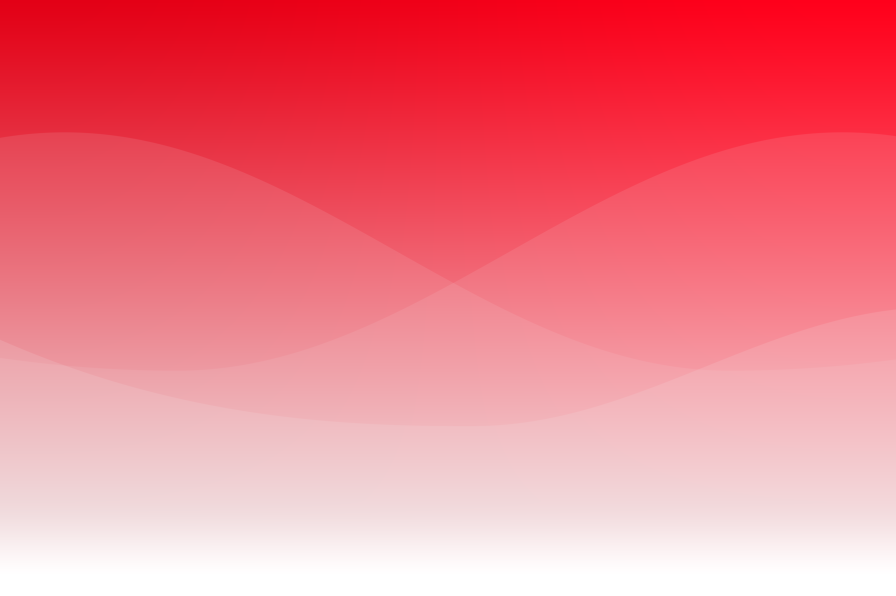
Give the GLSL for this background, as a WebGL 2 fragment shader.

```glsl
#version 300 es
precision highp float;

uniform vec2 u_resolution;
out vec4 fragColor;

const float PI = 3.14159265;

// Depth of the crossing wave: high crest on the left, shallow trough on the right
float crossingWave(float x) {
    float slope = 0.422 + 0.2 * sin((x - 0.443) * PI / 0.742);
    float trough = 0.622 - 0.55 * (x - 0.814) * (x - 0.814);
    return x < 0.814 ? slope : trough;
}

// Depth of the low wave: a long bowl that rises to a crest on the right
float lowWave(float x) {
    float bowl = 0.715 - 0.145 * pow(max(0.527 - x, 0.0) / 0.527, 2.4);
    float rise = 0.615 + 0.1 * cos((x - 0.527) * PI / 0.521);
    return x < 0.527 ? bowl : rise;
}

// Smooth coverage of the area below a wave edge
float below(float depth, float edge) {
    float blur = 0.75 / u_resolution.y;
    return smoothstep(-blur, blur, depth - edge);
}

void main() {
    vec2 uv = gl_FragCoord.xy / u_resolution;
    float depth = 1.0 - uv.y;

    // Red that brightens to the right, fading into pale grey and then white
    vec3 red = mix(vec3(0.89, 0.0, 0.085), vec3(1.0, 0.0, 0.105), smoothstep(0.05, 0.95, uv.x));
    vec3 pale = vec3(mix(0.945, 1.0, smoothstep(0.84, 0.965, depth)));
    float fade = pow(min(depth / 0.965, 1.0), 1.15);
    vec3 color = mix(red, pale, fade);

    // Translucent waves; the first two mirror each other
    float veil = 0.125 * (1.0 - 0.5 * depth);
    color = mix(color, pale, veil * below(depth, crossingWave(uv.x)));
    color = mix(color, pale, veil * below(depth, crossingWave(1.012 - uv.x)));
    color = mix(color, pale, 0.13 * below(depth, lowWave(uv.x)));

    fragColor = vec4(color, 1.0);
}
```
